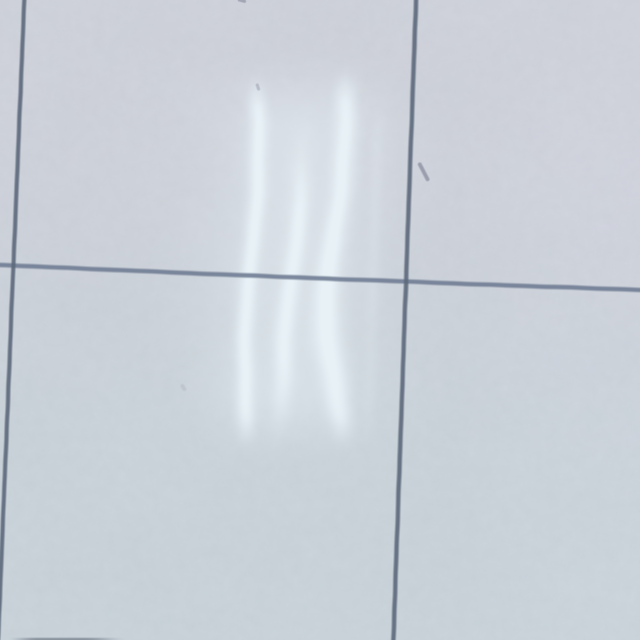
Write a WebGL 2 fragment shader that draws this texture.

```glsl
#version 300 es
precision highp float;

uniform vec2 u_resolution;
out vec4 fragColor;

vec2 hashGradient(vec2 cell) {
    vec2 h = vec2(dot(cell, vec2(127.1, 311.7)), dot(cell, vec2(269.5, 183.3)));
    return 2.0 * fract(sin(h) * 43758.5) - 1.0;
}

float gradientNoise(vec2 p) {
    vec2 i = floor(p), f = fract(p);
    vec2 w = f * f * f * (f * (f * 6.0 - 15.0) + 10.0);
    vec2 e = vec2(1.0, 0.0);
    float low = mix(dot(hashGradient(i), f), dot(hashGradient(i + e.xy), f - e.xy), w.x);
    float high = mix(dot(hashGradient(i + e.yx), f - e.yx), dot(hashGradient(i + e.xx), f - e.xx), w.x);
    return mix(low, high, w.y);
}

float fbm(vec2 p) {
    float sum = 0.0, amplitude = 0.5;
    for (int i = 0; i < 4; i++) {
        sum += amplitude * gradientNoise(p);
        p = p * 2.1 + 7.3;
        amplitude *= 0.6;
    }
    return sum;
}

float bell(float d, float width) {
    return exp(-d * d / (width * width));
}

// Soft-edged band between two heights
float band(float y, float low, float high, float blur) {
    return smoothstep(low - blur, low + blur, y) * (1.0 - smoothstep(high - blur, high + blur, y));
}

float groove(float d, float halfWidth) {
    return 1.0 - smoothstep(halfWidth * 0.3, halfWidth * 1.6, abs(d));
}

float scuff(vec2 p, vec2 a, vec2 b, float radius) {
    vec2 ab = b - a;
    float h = clamp(dot(p - a, ab) / dot(ab, ab), 0.0, 1.0);
    return 1.0 - smoothstep(0.2 * radius, radius, length(p - a - ab * h));
}

// Reflected lamps: wavering vertical streaks inside a broad halo
float reflection(vec2 p) {
    float depth = 1.0 - p.y;
    float waver = 0.003 * gradientNoise(vec2(3.0, p.y * 18.0));
    float left = 0.410 - 0.043 * depth + 0.005 * sin(14.0 * (depth - 0.17)) + waver;
    float middle = 0.497 - 0.095 * depth + 0.003 * sin(depth * 22.0) + waver;
    float right = 0.541 - 0.031 * bell(depth - 0.48, 0.16) + waver;
    float faint = 0.598 - 0.034 * depth;

    float glow = 0.42 * bell(p.x - 0.475 + 0.05 * depth, 0.125) * band(p.y, 0.33, 0.86, 0.07);
    glow += 0.62 * bell(p.x - left, 0.014) * band(p.y, 0.325, 0.86, 0.035);
    glow += 0.52 * bell(p.x - middle, 0.015) * band(p.y, 0.37, 0.74, 0.09);
    glow += 0.66 * bell(p.x - right, 0.017 + 0.005 * bell(depth - 0.53, 0.12)) * band(p.y, 0.325, 0.87, 0.035);
    glow += 0.13 * bell(p.x - faint, 0.011) * band(p.y, 0.34, 0.83, 0.06);
    return glow;
}

void main() {
    vec2 p = gl_FragCoord.xy / u_resolution;

    // Glazed tile, cooler and greener toward the bottom
    vec3 color = mix(vec3(0.785, 0.822, 0.848), vec3(0.805, 0.818, 0.852), smoothstep(0.1, 0.9, p.y));
    color += vec3(0.007, 0.004, 0.007) * smoothstep(0.6, 1.0, p.x);
    color += 0.014 * fbm(p * 5.0) + 0.018 * fbm(p * 55.0);
    color += vec3(0.008, -0.002, 0.007) * fbm(p * 18.0 + 31.0);

    color = mix(color, vec3(0.915, 0.955, 0.975), min(reflection(p), 0.92));

    // Grout lines between tiles
    float wobble = 0.0008 * gradientNoise(p * 24.0);
    float leftLine = p.x - (0.038 - 0.041 * (1.0 - p.y)) + wobble;
    float rightLine = p.x - (0.6146 + 0.0354 * p.y) + wobble;
    float crossLine = p.y - (0.586 - 0.0445 * p.x + 0.0055 * p.x * p.x) + wobble;
    float baseLine = p.y - 0.0005;
    float baseSpan = smoothstep(0.01, 0.06, p.x) * (1.0 - smoothstep(0.13, 0.2, p.x));

    color = mix(color, vec3(0.43, 0.48, 0.57), 0.88 * groove(crossLine, 0.0036));
    color = mix(color, vec3(0.36, 0.41, 0.48), 0.9 * groove(leftLine, 0.0034));
    color = mix(color, vec3(0.36, 0.41, 0.48), 0.9 * groove(rightLine, 0.0036));
    color = mix(color, vec3(0.48, 0.52, 0.57), 0.8 * baseSpan * groove(baseLine, 0.003));

    // Scuffs and specks
    float marks = 0.6 * scuff(p, vec2(0.656, 0.743), vec2(0.668, 0.720), 0.005);
    marks += 0.35 * scuff(p, vec2(0.402, 0.867), vec2(0.404, 0.861), 0.004);
    marks += 0.5 * scuff(p, vec2(0.374, 1.0), vec2(0.382, 0.998), 0.004);
    marks += 0.15 * scuff(p, vec2(0.285, 0.397), vec2(0.288, 0.392), 0.005);
    color = mix(color, vec3(0.47, 0.48, 0.56), marks);

    fragColor = vec4(color, 1.0);
}
```
